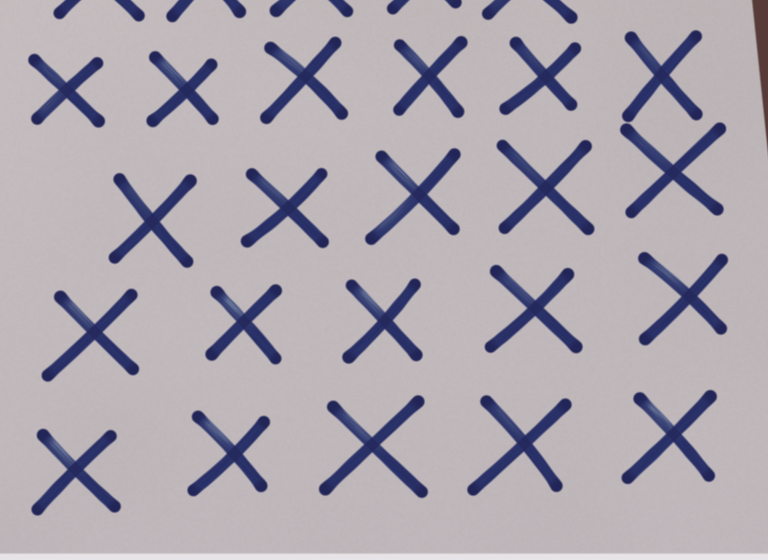
Give the GLSL for this pattern, as a Shadertoy shader.

```glsl
// Rows of hand-drawn blue marker crosses on pale, softly lit paper.
// Each cross is two bent strokes with hashed size, place and ink wear;
// rows tilt slightly, and the paper ends at a dark right and light lower edge.

const int ROWS = 5;
const int MAX_COLUMNS = 6;
// Per row: first x, column pitch, first y, rise per column (canvas heights)
const vec4 ROW_PLACE[ROWS] = vec4[ROWS](
    vec4(0.139, 0.267, 0.170, 0.0150),
    vec4(0.172, 0.262, 0.402, 0.0155),
    vec4(0.280, 0.232, 0.613, 0.0190),
    vec4(0.121, 0.214, 0.838, 0.0060),
    vec4(0.178, 0.193, 1.044, 0.0000));
// Per row: number of crosses, first size, growth per column
const vec3 ROW_SIZE[ROWS] = vec3[ROWS](
    vec3(5.0, 1.06, 0.00), vec3(5.0, 1.04, -0.01), vec3(5.0, 0.90, 0.09),
    vec3(6.0, 0.88, 0.00), vec3(5.0, 1.00, 0.00));

const float ARM = 0.068;
const float HALF_WIDTH = 0.0100;
const float EDGE_SOFTNESS = 0.0026;
const float PLACE_JITTER = 0.008;
const float SIZE_JITTER = 0.12;
const float ARM_JITTER = 0.14;
const float BEND = 0.007;

const vec3 PAPER = vec3(0.75, 0.72, 0.73);
const vec3 INK = vec3(0.165, 0.200, 0.420);
const vec3 INK_DARK = vec3(0.135, 0.145, 0.340);
const vec3 INK_WORN = vec3(0.390, 0.440, 0.590);
const vec3 TABLE = vec3(0.34, 0.23, 0.22);
const vec3 LOWER_STRIP = vec3(0.91, 0.89, 0.90);

float hash(vec2 p) {
    vec3 q = fract(vec3(p.xyx) * 0.1031);
    q += dot(q, q.yzx + 33.33);
    return fract((q.x + q.y) * q.z);
}

// Signed random pair for one cross and one purpose
vec2 jitter(vec2 id, float salt) {
    vec2 seed = id * 7.3 + salt * 19.7;
    return 2.0 * vec2(hash(seed), hash(seed + 51.3)) - 1.0;
}

float noise(vec2 p) {
    vec2 i = floor(p), f = fract(p);
    f = f * f * (3.0 - 2.0 * f);
    return mix(mix(hash(i), hash(i + vec2(1, 0)), f.x),
               mix(hash(i + vec2(0, 1)), hash(i + vec2(1, 1)), f.x), f.y);
}

// Distance to a bowed segment, position along it, signed offset across it
vec3 strokeSpace(vec2 p, vec2 a, vec2 b, float bow) {
    vec2 axis = b - a;
    vec2 normal = normalize(vec2(-axis.y, axis.x));
    float along = clamp(dot(p - a, axis) / dot(axis, axis), 0.0, 1.0);
    vec2 offset = p - a - axis * along - normal * bow * 4.0 * along * (1.0 - along);
    return vec3(length(offset), along, dot(offset, normal));
}

// Lays one marker stroke over the colour below; wear fades its early part
vec3 layStroke(vec3 below, vec3 s, float wear, float seed, float softness) {
    float ends = 1.0 - smoothstep(0.0, 0.10, min(s.y, 1.0 - s.y));
    float width = HALF_WIDTH * (0.94 + 0.10 * ends + 0.12 * noise(vec2(s.y * 7.0, seed)));
    float cover = 1.0 - smoothstep(width - softness, width + softness, s.x);
    float streak = noise(vec2(s.y * 6.0 + seed, s.z * 420.0 + seed));
    float zone = smoothstep(0.03, 0.16, s.y) * (1.0 - smoothstep(0.25, 0.62, s.y));
    float side = smoothstep(-0.008, 0.006, s.z);
    float fade = wear * zone * (0.25 + 0.75 * side) * (0.45 + 0.75 * streak);
    vec3 ink = mix(INK, INK_DARK, max(ends, 0.4 * streak));
    ink = mix(ink, INK_WORN, clamp(fade, 0.0, 1.0));
    // Ink over ink stays dark where strokes meet
    float inked = 1.0 - smoothstep(0.25, 0.55, below.g);
    return mix(below, mix(ink, INK_DARK, 0.6 * inked), cover);
}

vec3 drawCross(vec3 color, vec2 p, vec2 id, float size, float softness) {
    float arm = ARM * size;
    vec2 fallTop = arm * (vec2(-0.93, 0.96) + ARM_JITTER * jitter(id, 1.0));
    vec2 fallEnd = arm * (vec2(0.95, -0.95) + ARM_JITTER * jitter(id, 2.0));
    vec2 riseLow = arm * (vec2(-1.08, -1.00) + ARM_JITTER * jitter(id, 3.0));
    vec2 riseTop = arm * (vec2(0.92, 0.97) + ARM_JITTER * jitter(id, 4.0));
    vec2 bow = BEND * (vec2(0.15, -0.25) + 0.6 * jitter(id, 5.0));
    vec2 chance = 0.5 + 0.5 * jitter(id, 6.0);
    float fallWear = 0.25 + 0.75 * chance.x;
    float riseWear = 0.65 * smoothstep(0.65, 1.0, chance.y);
    float seed = 40.0 * chance.x + 9.0 * id.y;
    color = layStroke(color, strokeSpace(p, fallTop, fallEnd, bow.x), fallWear, seed, softness);
    return layStroke(color, strokeSpace(p, riseLow, riseTop, bow.y), riseWear, seed + 17.0, softness);
}

void mainImage(out vec4 fragColor, in vec2 fragCoord) {
    vec2 p = fragCoord / iResolution.y;
    float softness = max(EDGE_SOFTNESS, 0.8 / iResolution.y);

    // Paper with gentle lighting and grain
    vec3 color = PAPER + 0.012 * (p.y - 0.5) * vec3(1.0, 1.0, 0.4);
    color += 0.025 * (0.6 - p.x) * smoothstep(0.2, 1.0, p.y);
    color += 0.012 * (noise(p * 5.0) - 0.5) + 0.012 * (noise(p * 260.0) - 0.5);

    // Crosses, row by row
    for (int row = 0; row < ROWS; row++) {
        vec4 place = ROW_PLACE[row];
        vec3 sizing = ROW_SIZE[row];
        for (int column = 0; column < MAX_COLUMNS; column++) {
            float c = float(column);
            if (c >= sizing.x) break;
            vec2 id = vec2(c + 1.0, float(row) + 1.0);
            vec2 center = place.xz + c * place.yw + PLACE_JITTER * jitter(id, 7.0);
            float size = sizing.y + c * sizing.z + SIZE_JITTER * jitter(id, 8.0).x;
            if (length(p - center) < 0.2) color = drawCross(color, p - center, id, size, softness);
        }
    }

    // Dark table past the slanted right edge, light strip below
    float edge = 1.343 + 0.104 * (1.0 - p.y);
    color = mix(color, TABLE, smoothstep(-softness, softness, p.x - edge));
    color = mix(LOWER_STRIP, color, smoothstep(-softness, softness, p.y - 0.0115));
    fragColor = vec4(color, 1.0);
}
```
